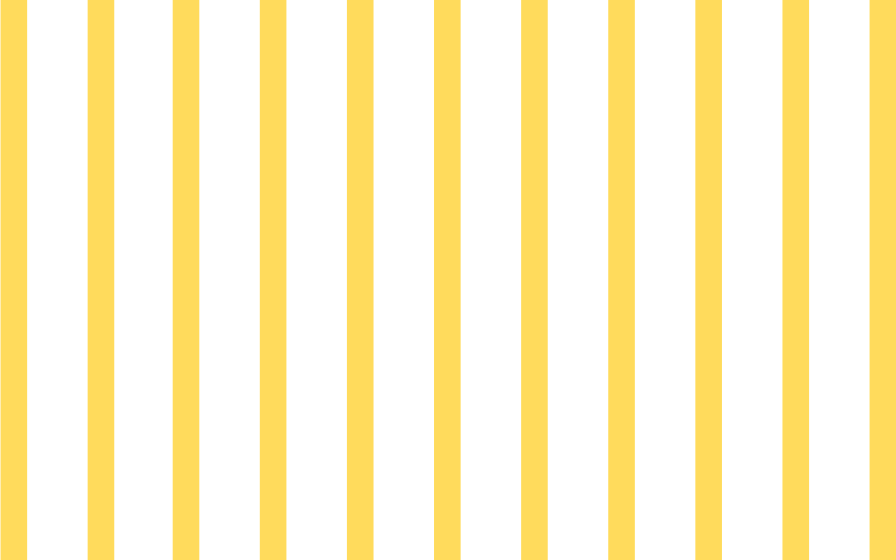
Write a Shadertoy shader that draws this pattern.

```glsl
// Eleven upright yellow stripes on white, the first two set slightly to the right.

const int STRIPE_COUNT = 11;
const float PITCH = 0.09722;        // stripe spacing, in canvas widths
const float STRIPE_WIDTH = 0.0297;
const float FIRST_EDGE = -0.0017;   // left edge of the regular grid
const float EARLY_SHIFT = 0.0023;   // extra offset of the first two stripes
const vec3 WHITE = vec3(1.0);
const vec3 YELLOW = vec3(1.0, 0.86, 0.36);

// Left edge of a stripe, including its small spacing irregularity
float stripeLeft(int index) {
    float shift = index < 2 ? EARLY_SHIFT : 0.0;
    return FIRST_EDGE + PITCH * float(index) + shift;
}

// Share of a pixel centred on x that lies between two edges
float bandCoverage(float x, float left, float right, float pixel) {
    float inside = min(x - left, right - x);
    return clamp(inside / pixel + 0.5, 0.0, 1.0);
}

// Combined coverage of all stripes
float stripes(float x, float pixel) {
    float coverage = 0.0;
    for (int i = 0; i < STRIPE_COUNT; i++) {
        float left = stripeLeft(i);
        coverage = max(coverage, bandCoverage(x, left, left + STRIPE_WIDTH, pixel));
    }
    return coverage;
}

void mainImage(out vec4 fragColor, in vec2 fragCoord) {
    float pixel = 1.0 / iResolution.x;
    float x = fragCoord.x * pixel;
    fragColor = vec4(mix(WHITE, YELLOW, stripes(x, pixel)), 1.0);
}
```
